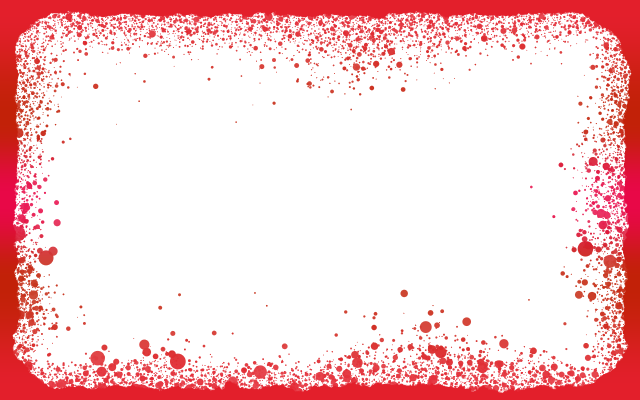
This background is drawn by a Shadertoy shader. Its source:

```glsl
// Draws a red, rough-edged frame of paint that spatters inward over white paper.

const vec3 PAPER   = vec3(1.0);
const vec3 CRIMSON = vec3(0.89, 0.12, 0.17);
const vec3 RUST    = vec3(0.76, 0.13, 0.03);
const vec3 MAGENTA = vec3(0.91, 0.03, 0.28);

const float ASPECT        = 1.6;                // design width over height
const vec2  SHEET_CENTER  = vec2(0.803, 0.497);
const vec2  SHEET_HALF    = vec2(0.762, 0.463);
const float CORNER_RADIUS = 0.12;
const float EDGE_ROUGH    = 0.045;
const float CLEAR_DEPTH   = 0.36;               // no paint beyond this depth
const int   DROP_LAYERS   = 5;
const float LARGEST_CELL  = 0.048;
const float CELL_SHRINK   = 0.62;

float hash1(vec2 p) {
    vec3 q = fract(vec3(p.xyx) * 0.1031);
    q += dot(q, q.yzx + 33.33);
    return fract((q.x + q.y) * q.z);
}

float noise(vec2 p) {
    vec2 i = floor(p), f = fract(p);
    f = f * f * (3.0 - 2.0 * f);
    return mix(mix(hash1(i), hash1(i + vec2(1, 0)), f.x),
               mix(hash1(i + vec2(0, 1)), hash1(i + vec2(1, 1)), f.x), f.y);
}

float fbm(vec2 p) {
    float sum = 0.0, amp = 0.5;
    for (int i = 0; i < 5; i++) {
        sum += amp * noise(p);
        p = p * 2.1 + 17.3;
        amp *= 0.6;
    }
    return sum / 1.153;
}

float bump(float x, float center, float width) {
    float t = (x - center) / width;
    return exp(-t * t);
}

// Depth inside the rounded sheet; negative on the solid frame.
float sheetDepth(vec2 p) {
    vec2 q = abs(p - SHEET_CENTER) - SHEET_HALF + CORNER_RADIUS;
    return CORNER_RADIUS - length(max(q, 0.0)) - min(max(q.x, q.y), 0.0);
}

// Chance of a drop, with its own reach along each side.
float sprayDensity(vec2 p, float reach) {
    vec2 low  = p - (SHEET_CENTER - SHEET_HALF);
    vec2 high = SHEET_CENTER + SHEET_HALF - p;
    float left   = 0.075 + 0.055 * bump(p.y, 0.82, 0.12) + 0.03 * bump(p.y, 0.25, 0.13);
    float right  = 0.100 + 0.025 * bump(p.y, 0.50, 0.12);
    float bottom = 0.065 + 0.065 * bump(p.x, 1.06, 0.20) + 0.03 * bump(p.x, 0.42, 0.15);
    float top    = 0.095 + 0.070 * bump(p.x, 0.85, 0.22);
    vec4 sides = max(vec4(low, high), 0.0) / vec4(left, bottom, right, top);
    float nearest = min(min(sides.x, sides.y), min(sides.z, sides.w));
    nearest = min(nearest, max(sheetDepth(p), 0.0) / 0.06);
    nearest /= reach * (0.75 + 0.5 * noise(p * 9.0));
    return exp(-3.0 * nearest * nearest);
}

vec3 inkColor(float y) {
    float away = abs(y - 0.5) * 2.0;
    vec3 ink = mix(MAGENTA, RUST, smoothstep(0.02, 0.40, away));
    return mix(ink, CRIMSON, smoothstep(0.42, 0.95, away));
}

// Blends one layer of scattered round drops over the colour.
vec3 addDrops(vec3 color, vec2 p, vec3 ink, float cell, float layer, float pixel) {
    float big = 1.0 - layer / float(DROP_LAYERS - 1);
    float reach = mix(0.95, 1.55, big);
    float chance = mix(1.0, 0.55, big);
    vec2 home = floor(p / cell);
    for (int y = -1; y <= 1; y++)
    for (int x = -1; x <= 1; x++) {
        vec2 id = home + vec2(x, y);
        vec2 seed = id + 91.7 * (layer + 1.0);
        vec2 center = (id + vec2(hash1(seed), hash1(seed + 37.1))) * cell;
        if (hash1(seed + 71.9) > chance * sprayDensity(center, reach)) continue;
        float size = hash1(seed + 113.3);
        float radius = cell * mix(0.12, 0.42, size * size);
        radius *= 1.0 - 0.5 * big * smoothstep(0.35, 0.80, center.y);
        float cover = clamp((radius - length(p - center)) / pixel + 0.5, 0.0, 1.0);
        vec3 tint = mix(ink, PAPER, 0.03 + 0.12 * hash1(seed + 151.7));
        color = mix(color, tint, cover * 0.95);
    }
    return color;
}

void mainImage(out vec4 fragColor, in vec2 fragCoord) {
    vec2 p = fragCoord / iResolution.xy * vec2(ASPECT, 1.0);
    float pixel = 1.0 / iResolution.y;
    vec3 ink = inkColor(p.y);
    float depth = sheetDepth(p);
    vec3 color = PAPER;

    // Spatter, from fine mist to large drops
    if (depth > -0.05 && depth < CLEAR_DEPTH) {
        for (int i = DROP_LAYERS - 1; i >= 0; i--) {
            float cell = LARGEST_CELL * pow(CELL_SHRINK, float(i));
            color = addDrops(color, p, ink, cell, float(i), pixel);
        }
    }

    // Solid frame with a torn inner edge
    float torn = depth + EDGE_ROUGH * (fbm(p * 16.0) - 0.5);
    color = mix(ink, color, smoothstep(-pixel, pixel, torn));
    fragColor = vec4(color, 1.0);
}
```
